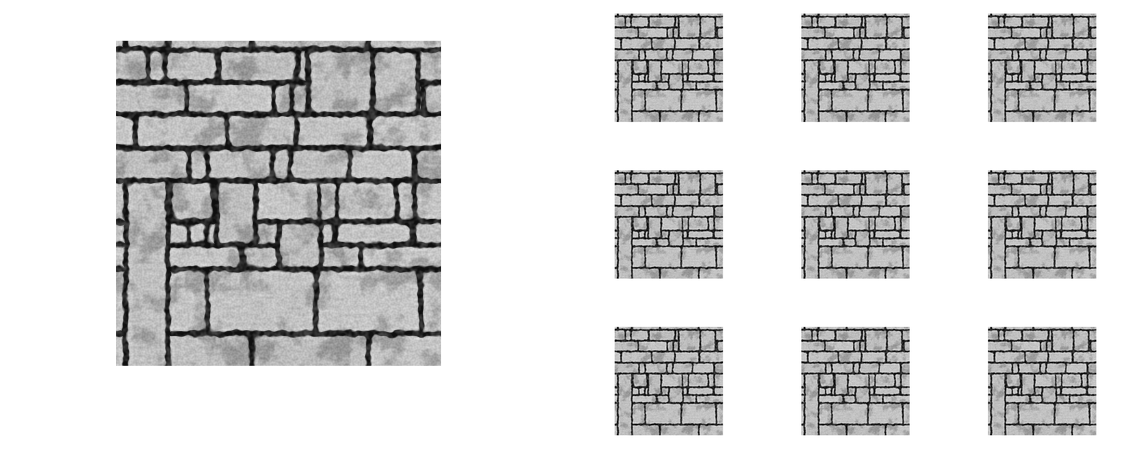
Left, the tile; right, the same tile 3 across and 3 down.
Reproduce this texture procedurally as a Shadertoy shader.

```glsl
const vec2 PANEL_CENTER = vec2(0.4974, 0.5674);
const float PANEL_SIZE = 0.6915;
const float TAU = 6.2832;

// Course edges, measured downwards; the last one wraps onto the first
const int COURSES = 9;
const float COURSE_EDGE[10] = float[10](
    0.027, 0.128, 0.226, 0.330, 0.430, 0.556, 0.628, 0.702, 0.901, 1.027);

// Stones taller than one course: left, right, first edge, last edge
const int TALL_STONES = 5;
const vec4 TALL[5] = vec4[5](
    vec4(0.59, 0.79, 0, 2), vec4(0.79, 0.93, 0, 2), vec4(0.03, 0.16, 4, 9),
    vec4(0.31, 0.43, 4, 6), vec4(0.50, 0.63, 5, 7));

float hash(vec2 p) {
    vec3 q = fract(p.xyx * 0.1031);
    q += dot(q, q.yzx + 33.33);
    return fract((q.x + q.y) * q.z);
}

float cornerSlope(vec2 cell, vec2 f, vec2 corner, vec2 period) {
    float angle = TAU * hash(mod(cell + corner, period) + period * 1.7);
    return dot(vec2(cos(angle), sin(angle)), f - corner);
}

// Gradient noise that repeats over the unit square
float noise(vec2 p, vec2 period) {
    p *= period;
    vec2 cell = floor(p), f = p - cell;
    vec2 u = f * f * f * (f * (f * 6.0 - 15.0) + 10.0);
    float low = mix(cornerSlope(cell, f, vec2(0, 0), period),
                    cornerSlope(cell, f, vec2(1, 0), period), u.x);
    float high = mix(cornerSlope(cell, f, vec2(0, 1), period),
                     cornerSlope(cell, f, vec2(1, 1), period), u.x);
    return mix(low, high, u.y);
}

float clouds(vec2 p, float period, int octaves) {
    float sum = 0.0, gain = 1.0;
    for (int i = 0; i < octaves; i++) {
        sum += gain * noise(p, vec2(period));
        period *= 2.0;
        gain *= 0.6;
    }
    return sum;
}

float smoothMin(float a, float b, float k) {
    float h = max(k - abs(a - b), 0.0) / k;
    return min(a, b) - h * h * k * 0.25;
}

float wrapDistance(float a, float b) {
    return abs(fract(a - b + 0.5) - 0.5);
}

// x: distance to the nearest joint, y: stone number
vec2 masonry(vec2 p, float rounding) {
    p.y = COURSE_EDGE[0] + fract(p.y - COURSE_EDGE[0]);
    int course = 0;
    for (int i = 1; i < COURSES; i++)
        if (p.y > COURSE_EDGE[i]) course = i;
    float bed = min(p.y - COURSE_EDGE[course], COURSE_EDGE[course + 1] - p.y);

    // Staggered upright joints, some doubled to leave a narrow stone
    float row = float(course), count = course > 5 ? 3.0 : 4.0;
    float upright = 1.0, passed = 0.0;
    for (float j = 0.0; j < count; j++) {
        float h = hash(vec2(j + 3.0, row + 11.0));
        float x = fract((j + 0.5 * mod(row, 2.0) + 0.4 * h + 0.1) / count);
        float d = wrapDistance(p.x, x) + 0.004 * (h - 0.5);
        if (h > 0.72) d = min(d, wrapDistance(p.x, x + 0.055) + 0.001);
        upright = min(upright, d);
        passed += step(x, p.x);
    }
    vec2 stone = vec2(smoothMin(bed, upright, rounding),
                      row * 7.0 + mod(passed, count));

    // Tall stones replace whatever lies beneath them
    for (int i = 0; i < TALL_STONES; i++) {
        vec2 low = vec2(TALL[i].x, COURSE_EDGE[int(TALL[i].z)]);
        vec2 high = vec2(TALL[i].y, COURSE_EDGE[int(TALL[i].w)]);
        vec2 inset = min(p - low, high - p);
        if (min(inset.x, inset.y) > 0.0)
            stone = vec2(smoothMin(inset.x, inset.y, rounding), 80.0 + float(i));
        else
            stone.x = min(stone.x, length(min(inset, 0.0)));
    }
    return stone;
}

float stoneTone(vec2 p, float id, float edge) {
    float stain = smoothstep(0.0, 0.5, clouds(p, 9.0, 4) + 0.05);
    float tooling = noise(p, vec2(24, 80));
    float grain = noise(p, vec2(150)) + 0.6 * noise(p, vec2(75));
    float rim = smoothstep(0.008, 0.014, edge) * (1.0 - smoothstep(0.014, 0.024, edge));
    return 0.755 - 0.15 * stain + 0.05 * tooling + 0.09 * grain
         + 0.03 * rim + 0.04 * (hash(vec2(id, 5.0)) - 0.5);
}

float mortarTone(vec2 p) {
    return clamp(0.13 + 0.22 * clouds(p, 45.0, 2), 0.06, 0.26);
}

void mainImage(out vec4 fragColor, in vec2 fragCoord) {
    float pixel = 1.0 / (PANEL_SIZE * iResolution.y);
    vec2 q = (fragCoord - PANEL_CENTER * iResolution.xy) * pixel;
    vec2 p = vec2(0.5 + q.x, 0.5 - q.y);

    // Uneven joints with chipped edges
    vec2 wobble = vec2(noise(p, vec2(19)), noise(p, vec2(23))) * 0.007;
    vec2 stone = masonry(p + wobble, 0.014);
    float chipped = stone.x + 0.006 * noise(p, vec2(52));
    float face = smoothstep(0.005, 0.0115, chipped);
    float wall = mix(mortarTone(p), stoneTone(p, stone.y, stone.x), face);

    // White surround
    float inside = clamp((0.5 - max(abs(q.x), abs(q.y))) / pixel + 0.5, 0.0, 1.0);
    fragColor = vec4(vec3(mix(1.0, wall, inside)), 1.0);
}
```
